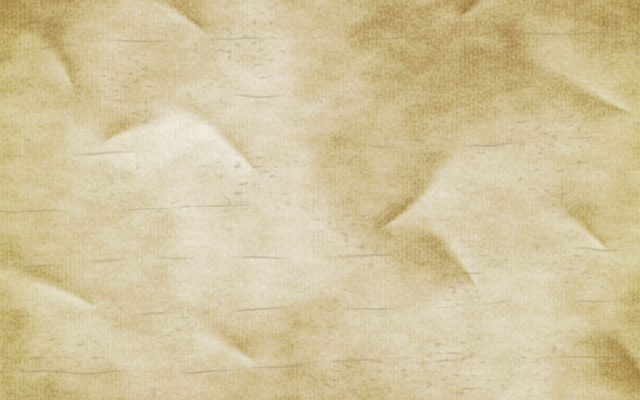
Write a WebGL 1 fragment shader that draws this texture.

```glsl
precision highp float;
// Draws aged, softly crumpled parchment with pointed folds, faint laid lines and grain.
uniform vec2 u_resolution;

#define CLOUD_SCALE 2.1
#define CLOUD_DEPTH 2.2
#define FOLD_DEPTH 1.7
#define MOTTLE_DEPTH 0.8
#define GRAIN_DEPTH 0.8
#define LAID_PITCH 0.0105
#define LAID_DEPTH 0.13
#define CREASE_GAP 0.135
#define STAIN_DEPTH 0.32
#define EDGE_SHADE 1.15

const vec3 UMBER = vec3(0.62, 0.50, 0.27);
const vec3 OCHRE = vec3(0.73, 0.63, 0.41);
const vec3 STRAW = vec3(0.78, 0.71, 0.50);
const vec3 SAND = vec3(0.82, 0.75, 0.58);
const vec3 BUFF = vec3(0.84, 0.78, 0.64);
const vec3 CREAM = vec3(0.86, 0.82, 0.71);
const vec3 IVORY = vec3(0.89, 0.86, 0.78);
const vec3 CHALK = vec3(0.94, 0.92, 0.87);
const vec3 GREY_STAIN = vec3(0.58, 0.54, 0.42);

float hash(vec2 p) {
  return fract(sin(dot(p, vec2(127.1, 311.7))) * 43758.54);
}

float cornerSlope(vec2 cell, vec2 offset) {
  float a = 6.2832 * hash(cell);
  return dot(vec2(cos(a), sin(a)), offset);
}

// Gradient noise, about -0.7 to 0.7
float gradNoise(vec2 p) {
  vec2 i = floor(p), f = p - i;
  vec2 s = f * f * f * (f * (f * 6.0 - 15.0) + 10.0);
  vec2 x = vec2(1.0, 0.0);
  float low = mix(cornerSlope(i, f), cornerSlope(i + x, f - x), s.x);
  float high = mix(cornerSlope(i + x.yx, f - x.yx), cornerSlope(i + 1.0, f - 1.0), s.x);
  return mix(low, high, s.y);
}

float fbm(vec2 p) {
  float sum = 0.0, amp = 1.0;
  for (int i = 0; i < 4; i++) {
    sum += amp * gradNoise(p);
    p = mat2(1.6, 1.2, -1.2, 1.6) * p + 7.3;
    amp *= 0.5;
  }
  return sum;
}

// Wedge folds: crisp at the tip, wider and softer along their length
float folds(vec2 p) {
  float sum = 0.0;
  vec2 wobble = 0.025 * vec2(gradNoise(p * 5.0), gradNoise(p * 5.0 + 31.0));
  for (int i = 0; i < 12; i++) {
    float n = float(i);
    vec2 cell = vec2(mod(n, 4.0), floor(n / 4.0));
    vec2 jitter = vec2(hash(cell + 3.7), hash(cell + 9.2));
    vec2 tip = (cell + 0.1 + 0.8 * jitter) * vec2(0.42, 0.34);
    float rising = step(0.7, hash(cell + 5.1));
    float angle = mix(2.55, 0.55, rising) + 0.8 * (hash(cell + 1.3) - 0.5);
    vec2 axis = vec2(cos(angle), sin(angle));
    float len = mix(0.24, 0.46, hash(cell + 6.6));
    vec2 d = p - tip + wobble;
    float u = dot(d, axis) / len;
    float v = dot(d, vec2(-axis.y, axis.x));
    v += (hash(cell + 8.4) - 0.5) * 0.8 * len * u * (u - 1.0);
    float along = clamp(u, 0.0, 1.0);
    float soft = 0.004 + 0.045 * along;
    float side = 2.0 * smoothstep(-soft, soft, v) - 1.0;
    float fade = smoothstep(-0.03, 0.08, u) * (1.0 - smoothstep(0.2, 1.0, u));
    float facing = mix(1.0, -1.0, step(0.5, rising + 0.6 * step(0.75, jitter.x)));
    sum += facing * side * fade * exp(-abs(v) / mix(0.014, 0.13, along));
  }
  return sum;
}

float span(float x, float a, float b) {
  return clamp((x - a) / (b - a), 0.0, 1.0);
}

// Colour ramp over tone, centred on zero
vec3 paperColour(float t) {
  vec3 c = mix(UMBER, OCHRE, span(t, -2.9, -1.75));
  c = mix(c, STRAW, span(t, -1.75, -1.08));
  c = mix(c, SAND, span(t, -1.08, -0.55));
  c = mix(c, BUFF, span(t, -0.55, 0.0));
  c = mix(c, CREAM, span(t, 0.0, 0.64));
  c = mix(c, IVORY, span(t, 0.64, 1.5));
  return mix(c, CHALK, span(t, 1.5, 2.8));
}

void main() {
  vec2 p = gl_FragCoord.xy / u_resolution.y;
  vec2 q = 2.0 * gl_FragCoord.xy / u_resolution - 1.0;
  vec2 edge = q * q * q * q;

  // Broad shading, darker at the borders and the upper right
  vec2 warp = 0.3 * vec2(gradNoise(p * 2.5 + 4.0), gradNoise(p * 2.5 + 17.0));
  vec2 slant = mat2(0.8, 0.6, -0.6, 0.8) * (p + warp) * vec2(0.85, 1.1);
  float tone = 0.56 - EDGE_SHADE * (edge.y + 0.85 * edge.x);
  tone -= 0.9 * exp(-6.0 * dot(q - vec2(0.15, 0.85), q - vec2(0.15, 0.85)));
  tone += CLOUD_DEPTH * fbm(slant * CLOUD_SCALE + 2.6);
  tone += FOLD_DEPTH * folds(p);

  // Fibre mottling, grain and vertical laid lines
  tone += MOTTLE_DEPTH * fbm(p * vec2(13.0, 24.0) + 40.0);
  tone += GRAIN_DEPTH * (gradNoise(p * 150.0) + 0.6 * gradNoise(p * vec2(60.0, 85.0)));
  float laid = sin(6.2832 * p.x / LAID_PITCH + 2.0 * gradNoise(p * 6.0));
  tone += LAID_DEPTH * laid * (0.7 + gradNoise(p * 9.0 + 60.0));
  vec3 colour = paperColour(tone);

  // Broken horizontal creases and small grey flecks
  float row = (p.y - 0.03 * p.x + 0.02 * fbm(p * vec2(3.0, 5.0))) / CREASE_GAP;
  float gap = abs(fract(row) - 0.5) * CREASE_GAP;
  float broken = smoothstep(-0.05, 0.35, gradNoise(vec2(p.x * 7.0, floor(row) * 3.7 + 0.4)));
  float crease = (1.0 - smoothstep(0.0005, 0.0045, gap)) * broken;
  float patches = smoothstep(-0.1, 0.45, fbm(p * vec2(4.0, 7.0) + 80.0));
  float flecks = smoothstep(0.15, 0.55, gradNoise(p * vec2(48.0, 90.0) + 11.0)) * patches;
  colour = mix(colour, GREY_STAIN, STAIN_DEPTH * clamp(crease + flecks, 0.0, 1.0));

  // Slight yellowing toward the sides
  colour *= mix(vec3(1.0), vec3(0.99, 1.0, 0.92), edge.x);
  gl_FragColor = vec4(colour, 1.0);
}
```
